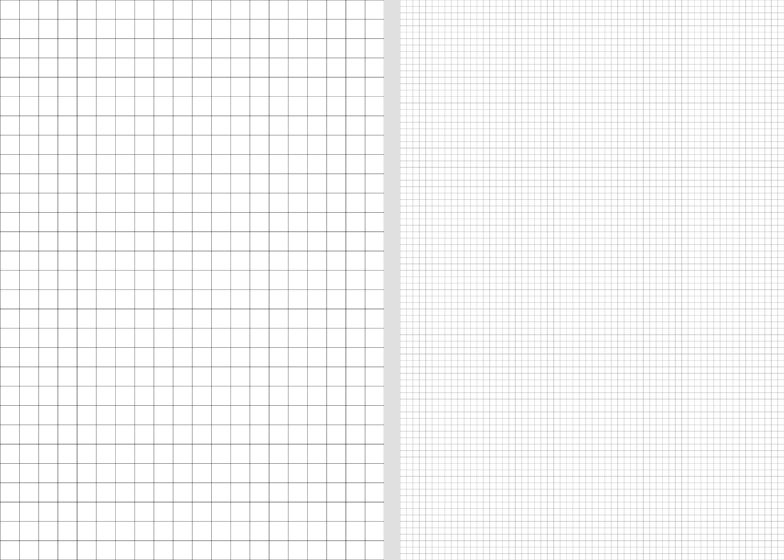
Left: one tile. Right: repeated 3 by 3.
This pattern is drawn by a Shadertoy shader. Its source:

```glsl
// Share of a pixel footprint covered by a line on each whole number
vec2 lineCoverage(vec2 cell, vec2 footprint, float width) {
    vec2 offset = fract(cell + 0.5) - 0.5;
    vec2 low = max(offset - 0.5 * footprint, vec2(-0.5 * width));
    vec2 high = min(offset + 0.5 * footprint, vec2(0.5 * width));
    return max(high - low, 0.0) / footprint;
}

vec2 hash(vec2 seed) {
    return fract(sin(seed * 127.1 + vec2(3.7, 8.3)) * 4375.85);
}

void mainImage(out vec4 fragColor, in vec2 fragCoord) {
    // Whole columns and rows, with lines close to the canvas borders
    vec2 cellCount = vec2(20.0, 29.0);
    vec2 cell = fragCoord / iResolution.xy * cellCount - vec2(0.015, 0.0);
    vec2 footprint = 1.3 * cellCount / iResolution.xy;

    // Each line has its own strength; the line number wraps at the borders
    vec2 lineNumber = mod(floor(cell + 0.5), cellCount);
    vec2 strength = mix(vec2(0.42), vec2(0.74), hash(lineNumber));

    // Grey lines multiply where they cross
    vec2 ink = strength * lineCoverage(cell, footprint, 0.029);
    float paper = (1.0 - ink.x) * (1.0 - ink.y);
    fragColor = vec4(vec3(paper), 1.0);
}
```
